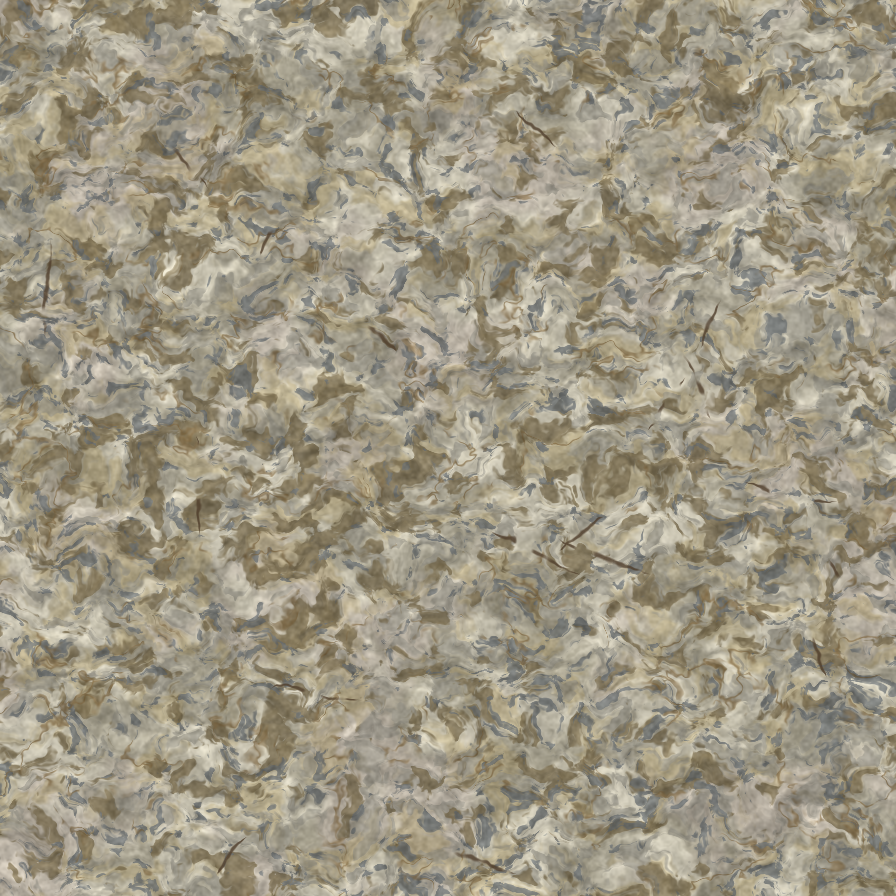
Write a three.js fragment shader that draws this texture.

```glsl
// Rough weathered granite: pale cream and lilac-grey grains with olive-brown
// blotches, blue-grey specks, ochre veins and a few long dark cracks.
// Layers of warped fractal noise are thresholded, tinted and lit as a relief.
varying vec2 vUv;

float hash(vec2 p) {
  vec3 h = fract(p.xyx * 0.1031);
  h += dot(h, h.yzx + 33.33);
  return fract((h.x + h.y) * h.z);
}

float noise(vec2 p) {
  vec2 cell = floor(p);
  vec2 f = fract(p);
  f = f * f * (3.0 - 2.0 * f);
  return mix(mix(hash(cell), hash(cell + vec2(1.0, 0.0)), f.x),
             mix(hash(cell + vec2(0.0, 1.0)), hash(cell + 1.0), f.x), f.y);
}

// Fractal noise, centred on 0.5, each octave turned to hide the lattice
float fbm(vec2 p) {
  float sum = 0.0, weight = 0.5, total = 0.0;
  for (int i = 0; i < 4; i++) {
    sum += weight * noise(p);
    total += weight;
    weight *= 0.58;
    p = mat2(1.6, 1.2, -1.2, 1.6) * p + 17.3;
  }
  return sum / total;
}

// Thin line along the middle contour of a noise field
float vein(vec2 p, float width) {
  return 1.0 - smoothstep(0.0, width, abs(fbm(p) - 0.5));
}

// Scattered, wavering, tapered cracks
float cracks(vec2 p) {
  float amount = 0.0;
  vec2 bent = p + 0.022 * (vec2(fbm(p * 22.0), fbm(p * 22.0 + 60.0)) - 0.5);
  for (int i = 0; i < 18; i++) {
    float id = float(i);
    vec2 centre = vec2(hash(vec2(id, 3.0)), hash(vec2(id, 19.0)));
    float angle = 3.1416 * hash(vec2(id, 41.0));
    float halfLength = mix(0.02, 0.065, hash(vec2(id, 57.0)));
    vec2 along = vec2(cos(angle), sin(angle));
    vec2 d = bent - centre;
    float t = dot(d, along) / halfLength;
    float side = abs(dot(d, vec2(-along.y, along.x)));
    float width = 0.0032 * (1.0 - min(t * t, 1.0)) + 0.0003;
    float line = 1.0 - smoothstep(width * 0.2, width, side);
    amount = max(amount, line * (1.0 - smoothstep(0.8, 1.0, abs(t))));
  }
  return amount * smoothstep(0.3, 0.55, noise(p * 60.0));
}

void main() {
  vec2 p = vUv;
  vec2 warp = vec2(fbm(p * 18.0), fbm(p * 18.0 + 31.0)) - 0.5;
  vec2 q = (p + 0.06 * warp) * vec2(0.88, 1.1);

  // Pale ground with broad lilac and ochre washes
  float tone = fbm(q * 26.0 + 3.0);
  vec3 color = mix(vec3(0.60, 0.58, 0.51), vec3(0.79, 0.77, 0.70),
                   smoothstep(0.27, 0.66, tone));
  float lilac = smoothstep(0.46, 0.66, fbm(p * 10.0 + 71.0));
  color = mix(color, vec3(0.69, 0.65, 0.61), 0.6 * lilac);
  float ochre = smoothstep(0.47, 0.68, fbm(q * 34.0 + 120.0));
  color = mix(color, vec3(0.66, 0.60, 0.44), 0.55 * ochre);

  // Grey grains, olive-brown blotches and small blue-grey specks
  float grey = smoothstep(0.54, 0.64, fbm(q * 52.0 + 210.0));
  color = mix(color, vec3(0.55, 0.54, 0.50), 0.6 * grey);
  float region = 0.12 * (fbm(p * 7.0 + 9.0) - 0.5);
  float olive = smoothstep(0.55, 0.66, fbm(q * 44.0 + 305.0) + region);
  color = mix(color, vec3(0.46, 0.41, 0.30), 0.78 * olive);
  float speck = smoothstep(0.62, 0.71, fbm(q * 66.0 + 402.0) - region);
  color = mix(color, vec3(0.40, 0.42, 0.43), 0.75 * speck);

  // Broken ochre veins between the grains
  float broken = smoothstep(0.48, 0.62, fbm(p * 24.0 + 515.0));
  color = mix(color, vec3(0.48, 0.39, 0.25), 0.65 * broken * vein(q * 20.0 + 610.0, 0.035));

  // Chipped relief lit from above, then fine grain
  vec2 r = q * 38.0 + 3.0;
  float slope = fbm(r) - fbm(r + vec2(-0.12, 0.3));
  color *= 1.0 + 0.55 * slope;
  color += 0.09 * (noise(p * 190.0) - 0.5) + 0.05 * (noise(p * 330.0 + 8.0) - 0.5);

  color = mix(color, vec3(0.31, 0.24, 0.17), 0.8 * cracks(p));
  gl_FragColor = vec4(color, 1.0);
}
```
